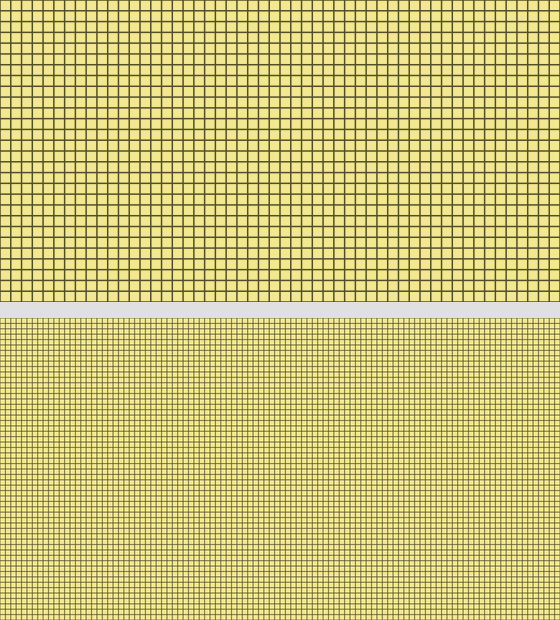
Top: one tile. Bottom: repeated 2 by 2.
Reproduce this pattern procedurally as a Shadertoy shader.

```glsl
#define CELLS vec2(52.0, 28.0)
#define LINE_WIDTH 0.138
#define PAPER_COLOR vec3(0.95, 0.91, 0.56)
#define LINE_COLOR vec3(0.325, 0.305, 0.16)

// Share of each pixel's footprint covered by the nearest line, per axis
vec2 lineCoverage(vec2 cell, vec2 footprint) {
    vec2 offset = fract(cell + 0.5) - 0.5;
    vec2 upper = min(offset + 0.5 * footprint, vec2(0.5 * LINE_WIDTH));
    vec2 lower = max(offset - 0.5 * footprint, vec2(-0.5 * LINE_WIDTH));
    return clamp((upper - lower) / footprint, 0.0, 1.0);
}

void mainImage(out vec4 fragColor, in vec2 fragCoord) {
    // Whole cells span the canvas, with lines centred on its edges
    vec2 cell = fragCoord / iResolution.xy * CELLS;
    vec2 footprint = CELLS / iResolution.xy;

    // Union of the vertical and horizontal lines
    vec2 coverage = lineCoverage(cell, footprint);
    float ink = 1.0 - (1.0 - coverage.x) * (1.0 - coverage.y);

    fragColor = vec4(mix(PAPER_COLOR, LINE_COLOR, ink), 1.0);
}
```
